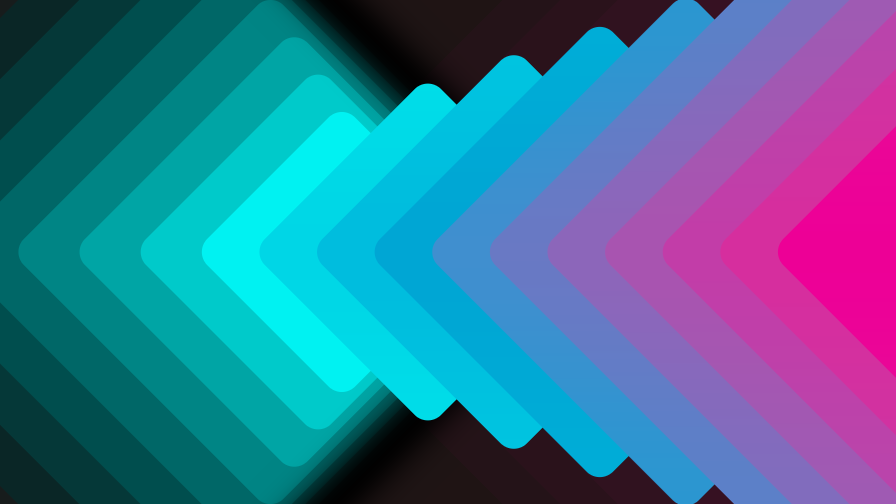
Write a WebGL 2 fragment shader that draws this background.

```glsl
#version 300 es
precision highp float;
// Nested rounded diamonds stepping from dark teal through cyan to magenta.
uniform vec2 u_resolution;
out vec4 outColor;

const int TEAL_STEPS = 7;
const int TINT_STEPS = 11;
const float CORNER = 0.037;
const vec2 FIRST_CENTER = vec2(-0.2106, 0.0);
const float FIRST_REACH = 0.2778;

// Colours of the bright row, from cyan to magenta
const vec3 TINTS[TINT_STEPS] = vec3[TINT_STEPS](
    vec3(0.00, 0.95, 0.95), vec3(0.00, 0.84, 0.90), vec3(0.00, 0.74, 0.87),
    vec3(0.00, 0.65, 0.83), vec3(0.25, 0.56, 0.81), vec3(0.41, 0.475, 0.77),
    vec3(0.55, 0.40, 0.73), vec3(0.66, 0.33, 0.69), vec3(0.76, 0.24, 0.66),
    vec3(0.84, 0.18, 0.62), vec3(0.93, 0.00, 0.59));

// Signed distance to a diamond whose rounded tips lie at the given reach
float roundedDiamond(vec2 p, float reach, float radius) {
    vec2 q = abs(p);
    vec2 turned = abs(vec2(q.x + q.y, q.x - q.y)) * sqrt(0.5);
    float side = (reach + radius * (sqrt(2.0) - 1.0)) * sqrt(0.5);
    vec2 edge = turned - (side - radius);
    return length(max(edge, 0.0)) + min(max(edge.x, edge.y), 0.0) - radius;
}

float coverage(float dist, float pixel) {
    return clamp(0.5 - dist / pixel, 0.0, 1.0);
}

// Faint diagonal bands running from brown to maroon
vec3 backdrop(vec2 p, float pixel) {
    float bandWidth = 0.1143;
    float s = (p.x - abs(p.y) + 0.505) / bandWidth;
    float soft = pixel / bandWidth;
    float band = floor(s) + smoothstep(1.0 - soft, 1.0, fract(s));
    vec3 dark = mix(vec3(0.12, 0.08, 0.08), vec3(0.21, 0.065, 0.135),
                    clamp(band / 4.0, 0.0, 1.0));
    return mix(vec3(0.09, 0.11, 0.11), dark, smoothstep(-0.8, -0.3, p.x));
}

vec3 tealShade(float k) {
    float level = 0.95 - 0.165 * k + 0.0072 * k * k;
    return vec3(0.04 * smoothstep(5.0, 7.0, k), level, level);
}

// Dark soft strip along the right flank of the teal stack
float flankShadow(vec2 p) {
    float offset = (p.x + abs(p.y) - 0.27) / 0.074;
    return 1.0 - 0.95 * exp(-offset * offset);
}

vec3 drawTealStack(vec3 color, vec2 p, float pixel) {
    for (int i = TEAL_STEPS; i > 0; i--) {
        float k = float(i);
        vec2 center = FIRST_CENTER - vec2(0.0472 * k, 0.0);
        float dist = roundedDiamond(p - center, FIRST_REACH + 0.0741 * k, CORNER);
        color = mix(color, tealShade(k), coverage(dist, pixel));
    }
    return color;
}

vec3 drawBrightRow(vec3 color, vec2 p, float pixel) {
    float drift = 0.32 * smoothstep(0.0, 0.5, abs(p.y));
    for (int i = 0; i < TINT_STEPS; i++) {
        float k = float(i);
        vec2 center = FIRST_CENTER + vec2(0.1706 * k, 0.0);
        float dist = roundedDiamond(p - center, FIRST_REACH + 0.0563 * k, CORNER);
        vec3 tint = mix(TINTS[i], TINTS[max(i - 1, 0)], drift);
        color = mix(color, tint, coverage(dist, pixel));
    }
    return color;
}

void main() {
    float pixel = 1.0 / u_resolution.y;
    vec2 p = (gl_FragCoord.xy - 0.5 * u_resolution) * pixel;
    vec3 color = backdrop(p, pixel);
    color = drawTealStack(color, p, pixel) * flankShadow(p);
    color = drawBrightRow(color, p, pixel);
    outColor = vec4(color, 1.0);
}
```
